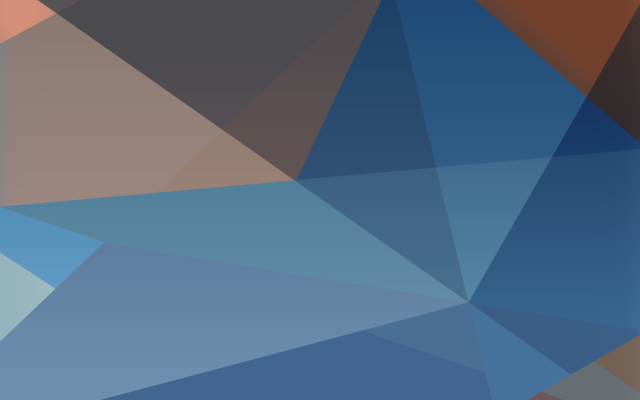
This background is drawn by a WebGL 2 fragment shader. Its source:

```glsl
#version 300 es
precision highp float;

uniform vec2 u_resolution;
out vec4 outColor;

// Smooth coverage of the half-plane left of the direction a -> b.
float leftOf(vec2 p, vec2 a, vec2 b) {
    vec2 d = normalize(b - a);
    float dist = d.x * (p.y - a.y) - d.y * (p.x - a.x);
    float soft = 0.8 / u_resolution.y;
    return smoothstep(-soft, soft, dist);
}

// Vertical gradient between two heights.
vec3 ramp(float y, float y0, float y1, vec3 low, vec3 high) {
    return mix(low, high, clamp((y - y0) / (y1 - y0), 0.0, 1.0));
}

void main() {
    vec2 p = gl_FragCoord.xy / u_resolution * vec2(1.6, 1.0);
    vec2 hub = vec2(1.171, 0.244);
    vec2 knot = vec2(0.740, 0.548);

    // Long edges that cut the canvas into facets
    float aboveDiagonal = leftOf(p, vec2(0.094, 1.0), hub);
    float aboveHorizon = leftOf(p, vec2(0.0, 0.483), vec2(1.6, 0.627));
    float eastOfKnot = leftOf(p, vec2(0.954, 1.0), knot);
    float eastOfHub = leftOf(p, vec2(0.990, 1.0), hub);
    float rightWing = leftOf(p, vec2(1.6, 0.990), hub);
    float aboveRust = leftOf(p, vec2(1.188, 1.0), vec2(1.6, 0.642));
    float aboveFloor = leftOf(p, vec2(0.25, 0.0), hub);
    float aboveRay = leftOf(p, vec2(0.0, 0.483), vec2(0.906, 0.173));
    float aboveSlate = leftOf(p, vec2(0.260, 0.392), hub);
    float leftWing = leftOf(p, vec2(0.0, 0.146), vec2(0.896, 1.0));
    float abovePale = leftOf(p, vec2(0.0, 0.369), vec2(0.14, 0.277));
    float brownCorner = leftOf(p, vec2(1.6, 0.163), vec2(1.317, 0.0));
    float salmonCorner = leftOf(p, vec2(0.0, 0.89), vec2(0.202, 1.0));

    // Warm facets at the upper left
    vec3 tan_ = ramp(p.y, 0.48, 1.0, vec3(0.61, 0.53, 0.50), vec3(0.54, 0.47, 0.44));
    tan_ += vec3(0.0, -0.02, -0.035) * (1.0 - leftWing);
    vec3 salmon = mix(vec3(0.83, 0.56, 0.47), vec3(0.70, 0.53, 0.47), smoothstep(0.03, 0.13, length(p - vec2(0.05, 0.97))));
    tan_ = mix(tan_, salmon, salmonCorner);
    tan_ = mix(tan_, vec3(0.48, 0.51, 0.55), 0.6 * exp(-p.x * 50.0) * (1.0 - salmonCorner));

    vec3 charcoal = mix(vec3(0.35, 0.32, 0.33), vec3(0.29, 0.29, 0.31), smoothstep(0.55, 0.95, p.y));
    charcoal += vec3(0.03, 0.005, -0.005) * (1.0 - leftWing);
    charcoal = mix(charcoal, vec3(0.39, 0.35, 0.35), 0.5 * salmonCorner);
    vec3 upper = mix(tan_, charcoal, aboveDiagonal);

    // Blue facets and rust at the upper right
    vec3 deep = ramp(p.y, 0.55, 1.0, vec3(0.19, 0.32, 0.46), vec3(0.12, 0.25, 0.40));
    vec3 azure = ramp(p.y, 0.58, 1.0, vec3(0.19, 0.37, 0.53), vec3(0.12, 0.29, 0.47));
    vec3 navy = ramp(p.y, 0.60, 0.76, vec3(0.10, 0.24, 0.42), vec3(0.09, 0.20, 0.38));
    vec3 blue = mix(mix(deep, azure, eastOfHub), navy, rightWing);
    float rustDepth = dot(p - vec2(1.188, 1.0), normalize(vec2(0.358, 0.412)));
    vec3 rust = mix(vec3(0.37, 0.25, 0.21), vec3(0.45, 0.25, 0.18), smoothstep(0.0, 0.07, rustDepth));
    vec3 umber = mix(vec3(0.19, 0.16, 0.17), vec3(0.23, 0.18, 0.17), smoothstep(0.65, 0.95, p.y));
    blue = mix(blue, mix(rust, umber, rightWing), aboveRust);
    upper = mix(upper, blue, eastOfKnot * aboveDiagonal);

    // Teal, slate and pale facets at the lower left
    vec3 teal = ramp(p.y, 0.25, 0.54, vec3(0.38, 0.55, 0.65), vec3(0.32, 0.50, 0.60));
    vec3 slate = ramp(p.y, 0.03, 0.39, vec3(0.44, 0.56, 0.68), vec3(0.37, 0.49, 0.62));
    vec3 sky = ramp(p.y, 0.28, 0.48, vec3(0.38, 0.60, 0.76), vec3(0.33, 0.56, 0.72));
    vec3 pale = mix(vec3(0.58, 0.70, 0.74), vec3(0.62, 0.73, 0.75), smoothstep(0.0, 0.14, p.x));
    vec3 wing = mix(mix(pale, sky, abovePale), teal, aboveRay);
    vec3 lowLeft = mix(mix(slate, teal, aboveSlate), wing, leftWing);

    vec3 floorBlue = mix(vec3(0.26, 0.40, 0.57), vec3(0.29, 0.43, 0.58), aboveRay);
    floorBlue = mix(floorBlue, vec3(0.27, 0.45, 0.62), eastOfHub);
    lowLeft = mix(floorBlue, lowLeft, aboveFloor);

    // Blue fan at the lower right
    vec3 steel = ramp(p.y, 0.25, 0.56, vec3(0.29, 0.44, 0.56), vec3(0.24, 0.38, 0.51));
    vec3 light = ramp(p.y, 0.25, 0.60, vec3(0.33, 0.53, 0.65), vec3(0.25, 0.42, 0.56));
    vec3 ocean = ramp(p.y, 0.18, 0.62, vec3(0.22, 0.40, 0.56), vec3(0.14, 0.29, 0.44));
    vec3 fan = mix(mix(steel, light, eastOfHub), ocean, rightWing);
    fan = mix(vec3(0.23, 0.37, 0.53), fan, aboveSlate);
    vec3 lower = mix(lowLeft, fan, aboveDiagonal);

    // Translucent brown corner
    float aboveGrey = leftOf(p, vec2(1.483, 0.098), vec2(1.6, 0.017));
    vec3 brown = mix(vec3(0.40, 0.43, 0.45), vec3(0.45, 0.38, 0.33), aboveGrey);
    brown = mix(vec3(0.43, 0.34, 0.35), brown, aboveRay);
    lower = mix(lower, brown, brownCorner);

    // Faint haze along the right border
    vec3 color = mix(lower, upper, aboveHorizon);
    color += 0.03 * exp((p.x - 1.6) * 40.0);
    outColor = vec4(color, 1.0);
}
```
